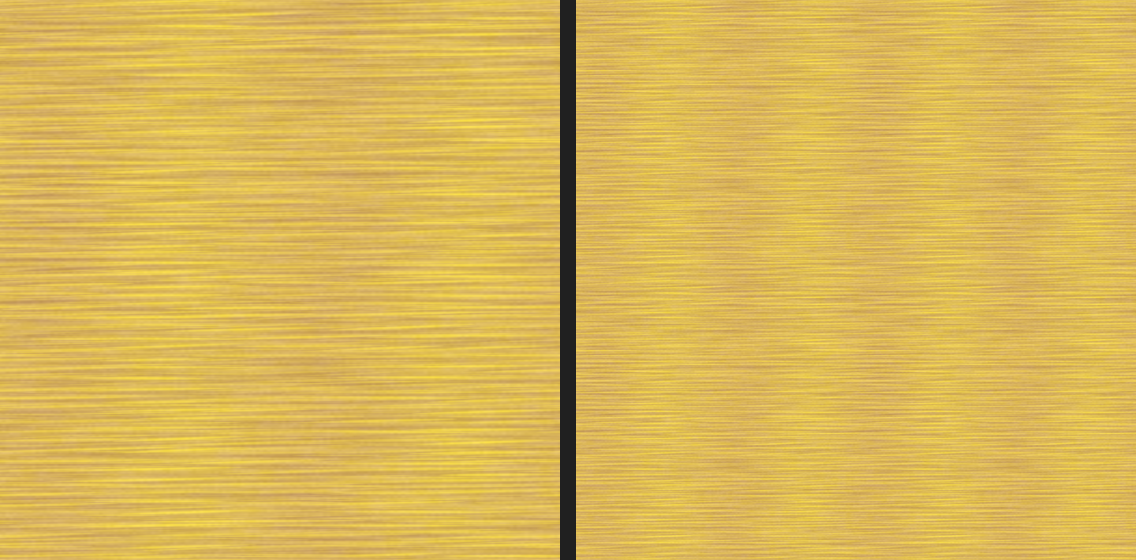
Left, the tile; right, the same tile 2 across and 2 down.
A WebGL 1 fragment shader for this texture:

```glsl
precision highp float;
// Golden woven straw: slim tapered streaks, yellow and tan, lying almost level
// on an ochre ground. Streaks are jittered lens shapes on wrapping grids, with
// a wrapping noise for fibre and grain, so the square tiles on all sides.

uniform vec2 u_resolution;

vec4 hash4(vec2 p) {
  vec4 q = fract(p.xyxy * vec4(0.1031, 0.1030, 0.0973, 0.1099));
  q += dot(q, q.wzxy + 33.33);
  return fract((q.xxyz + q.yzzw) * q.zywx);
}

// Value noise over the unit square, wrapping after "count" cells
float noise(vec2 uv, vec2 count, float seed) {
  vec2 p = uv * count;
  vec2 cell = floor(p);
  vec2 f = fract(p);
  f = f * f * (3.0 - 2.0 * f);
  vec2 lo = mod(cell, count) + seed;
  vec2 hi = mod(cell + 1.0, count) + seed;
  float bottom = mix(hash4(lo).x, hash4(vec2(hi.x, lo.y)).x, f.x);
  float top = mix(hash4(vec2(lo.x, hi.y)).x, hash4(hi).x, f.x);
  return mix(bottom, top, f.y);
}

// One tapered, slightly rising streak per grid cell; returns coverage 0..1
float streaks(vec2 uv, vec2 count, float width, float seed) {
  vec2 p = uv * count;
  vec2 cell = floor(p);
  float cover = 0.0;
  for (int j = -1; j <= 1; j++) {
    for (int i = -1; i <= 1; i++) {
      vec2 id = cell + vec2(float(i), float(j));
      vec4 rnd = hash4(mod(id, count) + seed);
      vec2 d = p - id - mix(vec2(0.2), vec2(0.8), rnd.xy);
      float along = d.x / mix(0.5, 1.05, rnd.z);
      float taper = max(1.0 - along * along, 0.0);
      float across = (d.y - along * mix(-0.06, 0.28, rnd.w))
                   / (width * (0.45 + 0.55 * taper));
      float strength = mix(0.55, 1.0, fract(rnd.z * 7.0 + rnd.w));
      cover = max(cover, strength * sqrt(taper) * exp(-across * across));
    }
  }
  return cover;
}

void main() {
  vec2 uv = gl_FragCoord.xy / u_resolution;

  // Two broad, soft bands across the width: tan columns between yellow ones
  float band = cos(12.56637 * (uv.x - 0.08 + 0.015 * sin(6.28318 * uv.y)));

  // Fibre and grain
  float fibre = noise(uv, vec2(9.0, 150.0), 11.0) - 0.5;
  float grain = noise(uv, vec2(150.0, 230.0), 37.0) - 0.5;
  float tint = noise(uv, vec2(40.0, 120.0), 71.0) - 0.5;

  vec3 color = vec3(0.865, 0.725, 0.365);
  color += vec3(0.065, 0.07, 0.04) * fibre;

  // Tan shadows first, then the bright straws above them
  float shadow = streaks(uv, vec2(5.0, 62.0), 0.21, 131.0);
  float fineShadow = streaks(uv, vec2(6.0, 83.0), 0.17, 257.0);
  float shade = max(shadow, 0.75 * fineShadow);
  color = mix(color, vec3(0.765, 0.605, 0.345), shade * (0.86 + 0.14 * band));

  float straw = streaks(uv, vec2(5.0, 54.0), 0.15, 409.0);
  float fineStraw = streaks(uv, vec2(7.0, 71.0), 0.13, 577.0);
  float light = max(straw, 0.55 * fineStraw);
  color = mix(color, vec3(0.985, 0.875, 0.30), light * (0.86 - 0.10 * band));

  color += vec3(0.03, 0.03, 0.035) * grain;
  color.b += 0.09 * tint;
  color += vec3(-0.004, -0.010, 0.008) * band;
  gl_FragColor = vec4(clamp(color, 0.0, 1.0), 1.0);
}
```
